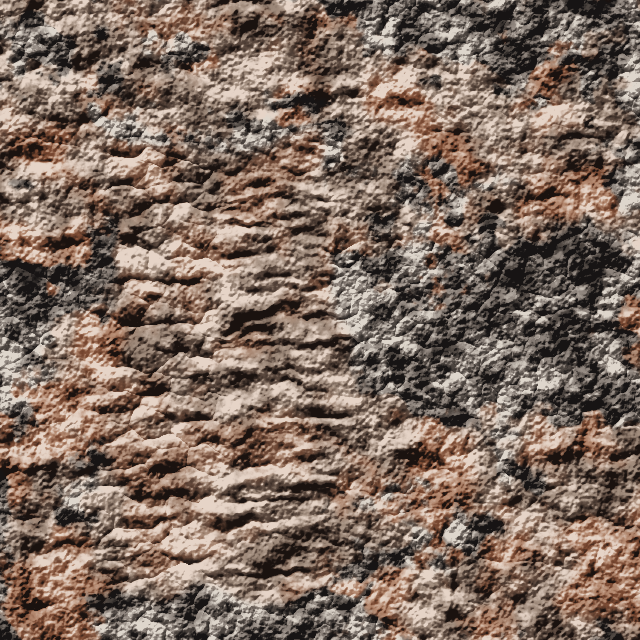
Write a WebGL 1 fragment shader that draws this texture.

```glsl
precision highp float;
// Rough weathered granite: a ledged feldspar crystal among rusty blocks and grey grains.

uniform vec2 u_resolution;

const vec2 LIGHT_DIR = vec2(-0.45, 0.89);
const float RELIEF_STEP = 0.0020;
const float SHADOW_STEP = 0.0085;

float hash(vec2 p) {
  return fract(sin(dot(p, vec2(127.1, 311.7))) * 43758.5453);
}

vec2 hash2(vec2 p) {
  return vec2(hash(p), hash(p + 57.3));
}

float noise(vec2 p) {
  vec2 cell = floor(p);
  vec2 f = fract(p);
  f = f * f * (3.0 - 2.0 * f);
  float low = mix(hash(cell), hash(cell + vec2(1.0, 0.0)), f.x);
  float high = mix(hash(cell + vec2(0.0, 1.0)), hash(cell + 1.0), f.x);
  return mix(low, high, f.y);
}

float fbm(vec2 p) {
  float sum = 0.0;
  float gain = 0.533;
  for (int i = 0; i < 4; i++) {
    sum += gain * noise(p);
    p = mat2(1.6, 1.2, -1.2, 1.6) * p + 13.7;
    gain *= 0.5;
  }
  return sum;
}

vec2 warp(vec2 p, float scale, float amount) {
  return p + amount * (vec2(fbm(p * scale), fbm(p * scale + 31.4)) - 0.5);
}

// Overlapping tilted chips: x is the height of the topmost one, y its random value.
vec2 chips(vec2 p) {
  vec2 base = floor(p);
  vec2 top = vec2(-9.0, 0.0);
  for (int j = -1; j <= 1; j++) {
    for (int i = -1; i <= 1; i++) {
      vec2 cell = base + vec2(float(i), float(j));
      vec2 offset = p - cell - hash2(cell);
      vec2 tilt = hash2(cell + 21.7) - vec2(0.5, 0.4);
      float id = hash(cell + 8.1);
      float rise = 0.3 * id + dot(offset, tilt) - 0.9 * dot(offset, offset);
      if (rise > top.x) top = vec2(rise, id);
    }
  }
  return top;
}

float crystalMask(vec2 p) {
  vec2 q = abs(warp(p, 11.0, 0.10) - vec2(0.35, 0.42)) - vec2(0.135, 0.31);
  float d = length(max(q, 0.0)) + min(max(q.x, q.y), 0.0) - 0.04;
  return 1.0 - smoothstep(-0.014, 0.014, d);
}

float feldsparMask(vec2 p) {
  float field = fbm(warp(p, 16.0, 0.08) * vec2(5.0, 8.0) + 4.6);
  return smoothstep(0.465, 0.545, field + 0.30 * (fbm(p * 38.0) - 0.5));
}

float surfaceHeight(vec2 p, float crystal, float feldspar) {
  vec2 w = warp(p, 24.0, 0.034);
  float rough = 0.034 * fbm(p * 36.0) + 0.0065 * noise(p * 190.0);
  float scales = 0.040 * chips(w * vec2(19.0, 34.0)).x;
  float ledges = 0.040 * noise(w * vec2(8.0, 40.0))
               + 0.021 * noise(w * vec2(20.0, 88.0) + 5.0);
  float fibres = 0.017 * noise(w * vec2(68.0, 17.0))
               + 0.024 * noise(w * vec2(17.0, 36.0));
  float grains = 0.024 * chips(w * 46.0).x + 0.020 * fbm(p * 60.0);
  float ledged = smoothstep(0.30, 0.37, p.x + 0.05 * (noise(p * 12.0) - 0.5));
  float crystalRelief = mix(scales + 0.35 * ledges, ledges + 0.3 * scales, ledged);
  float outerRelief = mix(grains, fibres + 0.4 * scales, feldspar);
  return rough * mix(1.0, 0.85, crystal) + mix(outerRelief, crystalRelief, crystal);
}

vec3 toneRamp(float t, vec3 shadow, vec3 dark, vec3 mid, vec3 pale) {
  vec3 color = mix(shadow, dark, smoothstep(0.02, 0.34, t));
  color = mix(color, mid, smoothstep(0.32, 0.64, t));
  return mix(color, pale, smoothstep(0.62, 0.98, t));
}

void main() {
  vec2 p = gl_FragCoord.xy / u_resolution.y;
  float crystal = crystalMask(p);
  float feldspar = feldsparMask(p);
  float warmth = max(crystal, feldspar);

  // Slope toward the light, softly limited, and shadow cast by higher ground
  float height = surfaceHeight(p, crystal, feldspar);
  float ahead = surfaceHeight(p + LIGHT_DIR * RELIEF_STEP, crystal, feldspar);
  float beyond = surfaceHeight(p + LIGHT_DIR * SHADOW_STEP, crystal, feldspar);
  float slope = 1.15 * (height - ahead) / RELIEF_STEP;
  float relief = slope / sqrt(1.0 + slope * slope);
  float shadow = smoothstep(0.002, 0.015, beyond - height);

  // Mineral tones
  vec2 w = warp(p, 30.0, 0.03);
  float grainTone = 0.30 * (chips(w * 58.0).y - 0.5) + 1.1 * (fbm(w * 17.0 + 9.0) - 0.5);
  float stoneTone = 0.75 * (fbm(w * 22.0 + 3.0) - 0.5);
  float tone = mix(0.48 + grainTone, 0.59 + stoneTone, warmth);
  tone += 0.36 * relief - 0.25 * shadow + 0.42 * (fbm(p * 100.0) - 0.5);

  // Dark mica flecks, denser outside the crystal
  float mica = smoothstep(0.54, 0.66, fbm(w * vec2(24.0, 32.0) + 51.0));
  tone -= 0.34 * mica * mix(1.0, 0.5, warmth);

  // Rusty and greyish feldspar against neutral grains
  float rust = smoothstep(0.38, 0.64, fbm(w * 13.0 + 17.0)) * mix(1.0, 0.65, crystal);
  vec3 feldsparDark = mix(vec3(0.34, 0.27, 0.23), vec3(0.47, 0.28, 0.19), rust);
  vec3 feldsparMid = mix(vec3(0.62, 0.54, 0.48), vec3(0.70, 0.53, 0.43), rust);
  vec3 warm = toneRamp(tone, vec3(0.10, 0.07, 0.06), feldsparDark, feldsparMid, vec3(0.90, 0.83, 0.78));
  vec3 grey = toneRamp(tone, vec3(0.09, 0.08, 0.08), vec3(0.30, 0.27, 0.25),
                       vec3(0.56, 0.52, 0.49), vec3(0.87, 0.84, 0.80));
  gl_FragColor = vec4(mix(grey, warm, warmth), 1.0);
}
```
